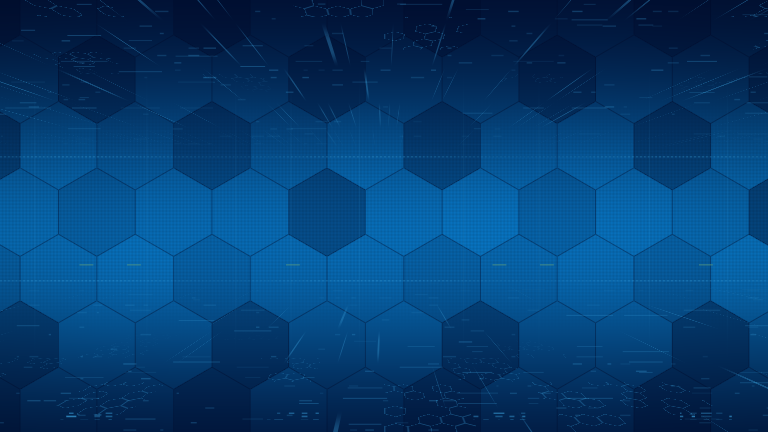
This background is drawn by a WebGL 1 fragment shader. Its source:

```glsl
precision highp float;
uniform vec2 u_resolution;

#define HEX_WIDTH 0.1776
#define HEX_ORIGIN vec2(0.757, 0.509)
#define SEAM_HALF 0.0011
#define GLOW_Y 0.445
#define GLOW_SPREAD 0.36
#define VANISHING vec2(0.89, 0.5)
#define WEAVE_PITCH 0.0079
#define MARKER_PITCH 0.478
#define NAVY vec3(0.0, 0.035, 0.16)
#define BLUE vec3(0.028, 0.415, 0.695)
#define CYAN vec3(0.22, 0.62, 0.85)
#define OLIVE vec3(0.34, 0.6, 0.5)

float hash(vec2 p) {
  return fract(sin(dot(p, vec2(127.1, 311.7))) * 43758.5453);
}

// Antialiased coverage of a band of the given half width
float band(float d, float halfWidth, float px) {
  return clamp((halfWidth - abs(d)) / px + 0.5, 0.0, 1.0);
}

// Offset from the nearest hexagon centre (xy) and its lattice index (zw)
vec4 hexCell(vec2 p) {
  vec2 s = vec2(1.0, 1.7320508);
  vec2 a = floor(p / s + 0.5);
  vec2 b = floor(p / s) + 0.5;
  vec2 da = p - a * s;
  vec2 db = p - b * s;
  return dot(da, da) < dot(db, db) ? vec4(da, a) : vec4(db, b);
}

float hexEdge(vec2 d) {
  d = abs(d);
  return 0.5 - max(d.x, dot(d, vec2(0.5, 0.8660254)));
}

// Every third tile is darker, with one row shifted; the rest vary slightly
float tileShade(vec2 index) {
  float row = floor(index.y * 2.0 + 0.5);
  float shift = 1.0 - step(0.5, abs(row + 2.0));
  float k = mod(index.x + 1.5 * row + shift + 0.25, 3.0);
  float dark = 1.0 - step(0.5, k);
  float r = hash(index + 3.7);
  // The middle row alternates deep and mild; the row below is mild
  float mild = 1.0 - step(0.5, abs(row + 1.0));
  float middle = 1.0 - step(0.5, abs(row));
  mild = max(mild, middle * step(1.0, mod(index.x + 0.25, 6.0)));
  float shade = mix(mix(0.6, 0.7, r), 0.86, mild);
  return mix(mix(0.91, 1.03, r), shade, dark);
}

// Scattered horizontal dashes, at most one per cell
float dashes(vec2 p, vec2 cell, float halfHeight, float chance, float px) {
  vec2 id = floor(p / cell);
  vec2 f = (fract(p / cell) - 0.5) * cell;
  float halfLength = cell.x * mix(0.06, 0.42, hash(id + 7.3));
  float on = step(1.0 - chance, hash(id)) * mix(0.3, 1.0, hash(id + 2.9));
  return on * band(f.x, halfLength, px) * band(f.y, halfHeight, px);
}

// Streaks that run away from the vanishing point
float streaks(vec2 plane, float side, float px) {
  vec2 g = vec2(plane.x * 11.0, log2(plane.y) * 2.6);
  vec2 id = floor(g);
  vec2 seed = id + side * 17.0;
  vec2 f = fract(g) - 0.5;
  float on = step(side > 0.0 ? 0.76 : 0.9, hash(seed));
  float halfWidth = mix(0.02, 0.13, pow(hash(seed + 5.1), 4.0));
  float taper = smoothstep(0.5, 0.1, abs(f.y));
  return on * taper * band(f.x, halfWidth, px * plane.y * 11.0);
}

void main() {
  float px = 1.0 / u_resolution.y;
  vec2 p = gl_FragCoord.xy * px;
  vec2 fromCentre = p - VANISHING;
  float away = abs(fromCentre.y);
  float side = sign(fromCentre.y);

  // Glowing horizontal band and tile tones
  float g = (p.y - GLOW_Y) / GLOW_SPREAD;
  float glow = exp(-g * g);
  vec4 cell = hexCell((p - HEX_ORIGIN) / HEX_WIDTH);
  float edge = hexEdge(cell.xy) * HEX_WIDTH;
  vec3 color = mix(NAVY, BLUE, glow * tileShade(cell.zw));
  color *= 1.0 - 0.06 * smoothstep(0.45, 0.95, abs(fromCentre.x));

  // Woven dot texture
  vec2 wave = sin(p * 6.2831853 / WEAVE_PITCH);
  color *= 1.0 + 0.035 * (wave.x + wave.y) * smoothstep(0.3, 0.1, away);

  // Tile seams
  color = mix(color, NAVY, 0.4 * band(edge, SEAM_HALF, px));

  // Receding planes with streaks and a few small hexagons
  float depth = 1.0 / max(away, 0.05);
  vec2 plane = vec2(fromCentre.x * depth, depth);
  float outer = smoothstep(0.13, 0.26, away);
  float light = 0.36 * outer * streaks(plane, side, px);
  vec4 small = hexCell(plane * 9.0);
  float patchOn = step(0.6, hash(small.zw + side)) * step(0.7, hash(floor(plane * 2.3) + side));
  float net = band(hexEdge(small.xy), 0.04, px * depth * 12.0);
  light += 0.3 * patchOn * net * smoothstep(0.25, 0.4, away);

  // Fine dashes above and below
  light += 0.36 * outer * dashes(p, vec2(0.13, 0.012), 0.001, 0.13, px);
  light += 0.3 * outer * dashes(p + 0.31, vec2(0.037, 0.017), 0.0016, 0.12, px);

  // Dotted rules and faint uprights
  float rules = band(p.y - 0.637, 0.0014, px) + band(p.y - 0.35, 0.0014, px);
  float dots = smoothstep(-0.3, 0.5, sin(p.x * 700.0));
  light += rules * mix(0.1, 0.42, dots) * (0.7 + 0.3 * sin(p.x * 9.0));
  float lane = floor(p.x / 0.2);
  float upright = band(fract(p.x / 0.2) * 0.2 - 0.03 - 0.14 * hash(vec2(lane, 4.0)), 0.001, px);
  light += 0.1 * upright * smoothstep(0.35, 0.1, away);

  // Bright tick clusters near the base
  float along = mod(p.x, MARKER_PITCH) - 0.2;
  float cluster = band(along, 0.06, px) * band(p.y - 0.037, 0.008, px);
  light += 0.8 * cluster * dashes(p, vec2(0.03, 0.008), 0.0018, 0.7, px);
  color = mix(color, CYAN, clamp(light, 0.0, 0.9));

  // Muted markers above the lower rule, doubled in every other period
  float twin = band(mod(p.x, 2.0 * MARKER_PITCH) - 0.31, 0.016, px);
  float marker = max(band(along, 0.016, px), twin) * band(p.y - 0.387, 0.0016, px);
  color = mix(color, OLIVE, 0.55 * marker);

  gl_FragColor = vec4(color, 1.0);
}
```
